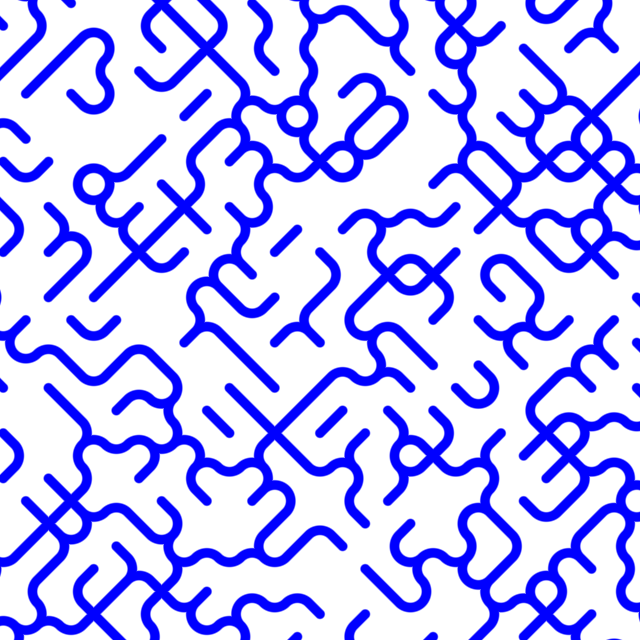
Write a WebGL 2 fragment shader that draws this pattern.

```glsl
#version 300 es
precision highp float;

uniform vec2 u_resolution;
out vec4 outColor;

#define TILES 20.0          // tiles per canvas height
#define STROKE 0.30         // line width in tile sides
#define LINK_CHANCE 0.5     // share of tile edges crossed by a line
#define SEED 17u
#define INK vec3(0.0, 0.0, 1.0)
#define PAPER vec3(1.0)

// Integer hash of a lattice point, 0 to 1
float hash(ivec2 p) {
    uvec2 u = uvec2(p + 4096);
    uint h = u.x * 374761393u + u.y * 668265263u + SEED * 974711u;
    h = (h ^ (h >> 15)) * 2246822519u;
    h = (h ^ (h >> 13)) * 3266489917u;
    return float((h ^ (h >> 16)) >> 8) / 16777216.0;
}

// Unit step towards side 0..3: right, top, left, bottom
ivec2 sideStep(int side) {
    int s = 1 - (side & 2);
    return (side & 1) == 0 ? ivec2(s, 0) : ivec2(0, s);
}

float spoke(vec2 q, vec2 dir) {
    return length(q - dir * clamp(dot(q, dir), 0.0, 0.5));
}

float bend(vec2 q, vec2 corner) {
    return abs(length(q - corner) - 0.5);
}

// Distance to the centre lines of the tile that holds p
float network(vec2 p) {
    ivec2 cell = ivec2(floor(p));
    vec2 q = fract(p) - 0.5;

    // Both neighbours read the same edge midpoint, so lines always join
    bool linked[4];
    int count = 0;
    for (int i = 0; i < 4; i++) {
        linked[i] = hash(2 * cell + sideStep(i)) < LINK_CHANCE;
        count += int(linked[i]);
    }

    // Dead ends, crossings and through lines are straight; the rest bends
    bool straight = count == 1 || count == 4
                 || (count == 2 && linked[0] == linked[2]);
    float d = 1.0;
    for (int i = 0; i < 4; i++) {
        int next = (i + 1) & 3;
        vec2 dir = vec2(sideStep(i));
        if (straight && linked[i])
            d = min(d, spoke(q, dir));
        if (!straight && linked[i] && linked[next])
            d = min(d, bend(q, 0.5 * (dir + vec2(sideStep(next)))));
    }
    return d;
}

void main() {
    vec2 uv = (gl_FragCoord.xy - 0.5 * u_resolution) / u_resolution.y;

    // Turn the grid by 45 degrees
    vec2 p = TILES * vec2(uv.x + uv.y, uv.y - uv.x) * sqrt(0.5);

    float pixel = TILES / u_resolution.y;
    float ink = 1.0 - smoothstep(-pixel, pixel, network(p) - 0.5 * STROKE);
    outColor = vec4(mix(PAPER, INK, ink), 1.0);
}
```
